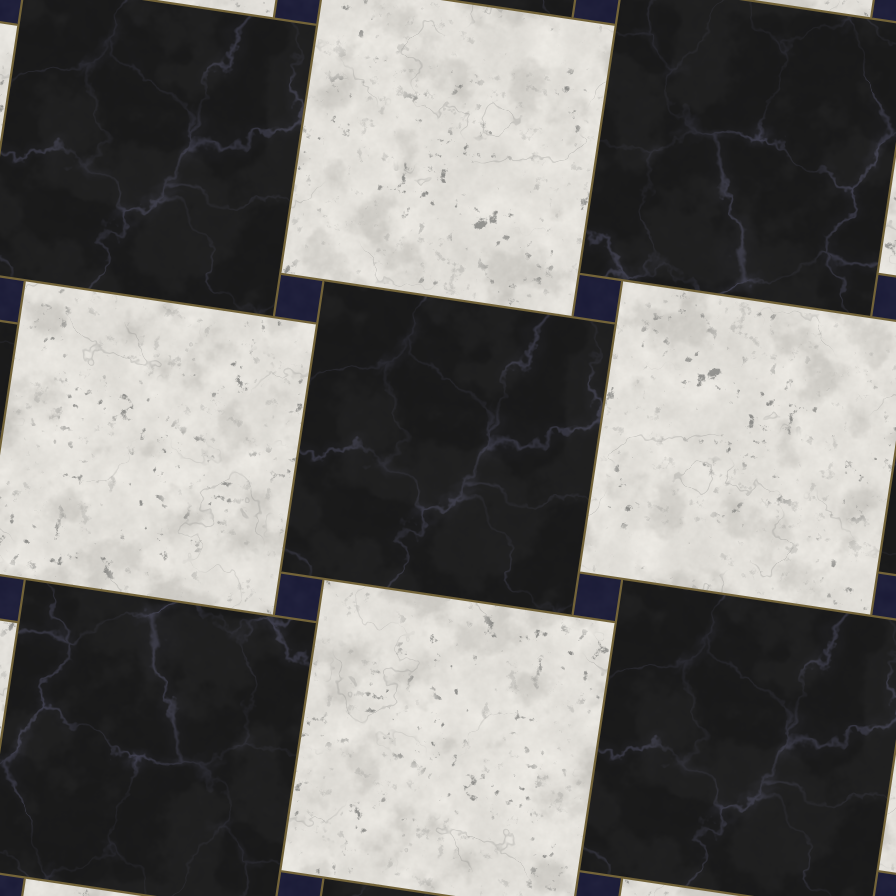
Give the GLSL for this pattern, as a Shadertoy shader.

```glsl
// Marble floor in a Pythagorean tiling: large tilted squares alternate black
// and white, small navy squares fill the gaps, and thin brass lines divide them.
// Box distances give the layout; warped cell noise and fbm give the stone.

#define REPEATS 3.0
#define TILT 0.1475
#define LINE_WIDTH 0.0075
#define VEIN_SCALE 2.6
#define VEIN_WIDTH 0.045
#define BLACK vec3(0.100, 0.100, 0.101)
#define VEIN_TINT vec3(0.125, 0.125, 0.175)
#define WHITE vec3(0.895, 0.885, 0.862)
#define SPECK_GREY vec3(0.50, 0.50, 0.49)
#define NAVY vec3(0.118, 0.120, 0.225)
#define BRASS vec3(0.45, 0.39, 0.22)

float hash(vec2 p) {
    vec3 q = fract(vec3(p.xyx) * 0.1031);
    q += dot(q, q.yzx + 33.33);
    return fract((q.x + q.y) * q.z);
}

float noise(vec2 p) {
    vec2 i = floor(p), f = fract(p);
    f = f * f * (3.0 - 2.0 * f);
    return mix(mix(hash(i), hash(i + vec2(1, 0)), f.x),
               mix(hash(i + vec2(0, 1)), hash(i + vec2(1, 1)), f.x), f.y);
}

float fbm(vec2 p) {
    float sum = 0.0, amp = 0.5;
    for (int k = 0; k < 5; k++) {
        sum += amp * noise(p);
        p = mat2(1.6, 1.2, -1.2, 1.6) * p + 7.3;
        amp *= 0.5;
    }
    return sum / 0.97;
}

float boxDistance(vec2 p, float halfSide) {
    vec2 d = abs(p) - halfSide;
    return length(max(d, 0.0)) + min(max(d.x, d.y), 0.0);
}

// Three smallest distances to scattered points
vec3 nearestPoints(vec2 p) {
    vec2 cell = floor(p);
    vec3 near = vec3(9.0);
    for (int y = -2; y <= 2; y++)
    for (int x = -2; x <= 2; x++) {
        vec2 c = cell + vec2(x, y);
        float d = length(c + vec2(hash(c), hash(c + 41.7)) - p);
        if (d < near.x) near = vec3(d, near.xy);
        else if (d < near.y) near = vec3(near.x, d, near.y);
        else near.z = min(near.z, d);
    }
    return near;
}

// Dark stone: faint clouds, thin branching veins, hazy junctions
vec3 blackMarble(vec2 p) {
    vec2 warp = vec2(fbm(p * 7.0), fbm(p * 7.0 + 19.0)) - 0.5;
    vec3 near = nearestPoints(p * VEIN_SCALE + warp * 0.55);
    float edge = near.y - near.x;
    float vein = 1.0 - smoothstep(0.0, VEIN_WIDTH, edge);
    float haze = 1.0 - smoothstep(0.0, 0.22, edge);
    float junction = 1.0 - smoothstep(0.0, 0.20, near.z - near.x);
    float strength = smoothstep(0.25, 0.75, noise(p * 5.0 + 3.0));
    float cloud = smoothstep(0.48, 0.62, fbm(p * 5.5 + 11.0));
    float grain = fbm(p * 26.0) - 0.5;
    vec3 col = BLACK + 0.022 * cloud + 0.012 * grain;
    float veins = vein * mix(0.22, 0.75, strength) + haze * strength * 0.12;
    return col + VEIN_TINT * (veins + junction * 0.45 * fbm(p * 18.0));
}

// Pale stone: soft mottling, broken hairlines, clustered specks
vec3 whiteMarble(vec2 p) {
    float mottle = fbm(p * 11.0);
    float patches = smoothstep(0.50, 0.72, fbm(p * 8.0 + 31.0));
    float curl = abs(fbm(p * 4.5 + 5.0) - 0.5);
    float hairline = (1.0 - smoothstep(0.0, 0.012, curl)) * smoothstep(0.40, 0.70, noise(p * 6.0));
    float cluster = smoothstep(0.40, 0.85, noise(p * 8.0 + 13.0));
    float specks = smoothstep(0.66, 0.82, fbm(p * 38.0 + 2.0));
    vec3 col = WHITE - 0.10 * (mottle - 0.45) - 0.07 * patches;
    col = mix(col, SPECK_GREY, 0.24 * hairline);
    col = mix(col, SPECK_GREY, specks * mix(0.22, 0.85, cluster));
    return col + 0.035 * (fbm(p * 60.0) - 0.5);
}

void mainImage(out vec4 fragColor, in vec2 fragCoord) {
    vec2 p = REPEATS * fragCoord / iResolution.y;
    float pixel = REPEATS / iResolution.y;
    float c = cos(TILT), s = sin(TILT);

    // Nearest large tile and its local frame
    float dist = 9.0;
    vec2 tile = vec2(0.0), local = vec2(0.0);
    for (int y = -1; y <= 1; y++)
    for (int x = -1; x <= 1; x++) {
        vec2 id = floor(p) + vec2(x, y);
        vec2 d = p - id - 0.5;
        vec2 q = vec2(c * d.x - s * d.y, s * d.x + c * d.y);
        float box = boxDistance(q, 0.5 * c);
        if (box < dist) { dist = box; tile = id; local = q; }
    }

    // Two slabs per colour, some laid the other way round
    float diagonal = tile.x + tile.y;
    float slab = mod(floor(diagonal * 0.5), 2.0);
    float turn = hash(tile + 8.0) > 0.65 ? -1.0 : 1.0;
    vec2 stone = local * turn + 20.0 + 9.0 * slab;

    vec3 col = mod(diagonal, 2.0) < 0.5 ? blackMarble(stone) : whiteMarble(stone);
    vec3 inset = NAVY + 0.035 * (fbm(p * 24.0) - 0.5);
    col = mix(col, inset, smoothstep(-0.5 * pixel, 0.5 * pixel, dist));

    // Brass dividing lines
    float line = clamp((0.5 * LINE_WIDTH - abs(dist)) / pixel + 0.5, 0.0, 1.0);
    fragColor = vec4(mix(col, BRASS, line), 1.0);
}
```
